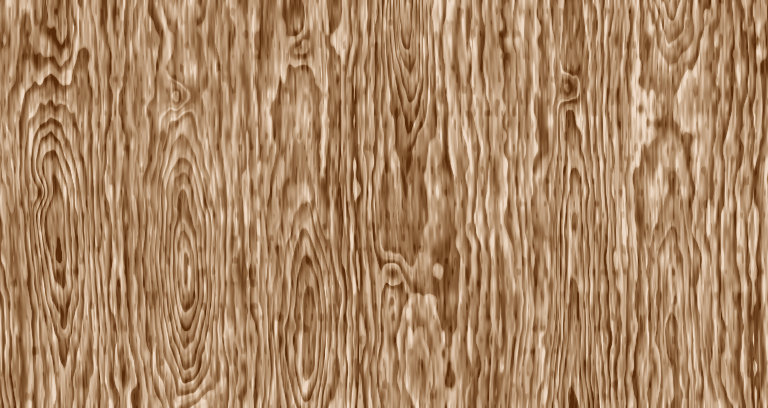
A WebGL 2 fragment shader for this texture:

```glsl
#version 300 es
precision highp float;
// Draws an oak veneer with upright grain: growth rings are level lines of a
// field folded about scattered heart lines, where they close into arches.
// Stretched noise adds fibres, pores and pale flecks; one tone sets the colour.
uniform vec2 u_resolution;
out vec4 fragColor;

float hash(vec2 p) {
    vec3 q = fract(p.xyx * vec3(0.1031, 0.1030, 0.0973));
    q += dot(q, q.yzx + 33.33);
    return fract((q.x + q.y) * q.z);
}

float noise(vec2 p) {
    vec2 cell = floor(p), f = fract(p);
    f = f * f * (3.0 - 2.0 * f);
    return mix(mix(hash(cell), hash(cell + vec2(1, 0)), f.x),
               mix(hash(cell + vec2(0, 1)), hash(cell + vec2(1, 1)), f.x), f.y);
}

// Noise centred on zero
float sway(vec2 p) { return noise(p) - 0.5; }

// x: ring field, y: darkness of hearts and knots
vec2 grainField(vec2 p) {
    float nearest = 1.0, arch = 0.0, dark = 0.0;
    float column = floor(p.x / 0.31);
    for (int k = -1; k <= 1; k++) {
        float id = column + float(k) + 20.0;
        float heart = (id - 20.0 + 0.25 + 0.5 * hash(vec2(id, 3.0))) * 0.31;
        float dx = p.x - heart;
        float reach = mix(0.04, 0.075, hash(vec2(id, 9.0)));
        float rise = sway(vec2(id * 17.0, p.y * 2.1 + id * 5.3));
        nearest = min(nearest, sqrt(dx * dx + 0.00015));
        arch += 11.0 * rise * exp(-dx * dx / (reach * reach));

        // Brown heart streak, broken along its length
        float broken = smoothstep(0.45, 0.8, noise(vec2(id * 7.0, p.y * 4.0 + id)));
        dark += 0.32 * broken * exp(-dx * dx / 0.0004);

        // Small knot that pushes the rings aside
        vec2 knot = vec2(dx - 0.1 * sway(vec2(id, 31.5)), p.y - hash(vec2(id, 47.0)));
        float size = dot(knot * vec2(1.0, 0.75), knot * vec2(1.0, 0.75));
        float present = step(0.35, hash(vec2(id, 61.0)));
        arch += 2.0 * present * exp(-size / 0.0009);
        dark += 0.5 * present * exp(-size / 0.00009);
    }
    float rings = 35.0 * nearest + arch;
    rings += 0.8 * sway(p * vec2(28.0, 11.0)) + 0.35 * sway(p * vec2(80.0, 30.0));
    rings += 1.2 * sway(vec2(p.x * 18.0, p.y * 0.8));
    return vec2(rings, dark);
}

// Brown to pale tan, with blue rising faster in the lights
vec3 woodColor(float tone) {
    return vec3(0.44, 0.27, 0.13) + tone * vec3(0.39, 0.40, 0.35)
         + tone * abs(tone) * vec3(0.0, 0.05, 0.13);
}

void main() {
    vec2 p = gl_FragCoord.xy / u_resolution.y;

    // Gentle bending of the whole grain
    vec2 bent = p;
    bent.x += 0.05 * sway(p * vec2(3.0, 1.3)) + 0.016 * sway(p * vec2(9.0, 4.0) + 40.0);
    vec2 grain = grainField(bent);

    // Late wood darkens slowly, then ends in a crisp edge
    float phase = fract(grain.x);
    float soft = clamp(fwidth(grain.x) * 0.7, 0.08, 0.3);
    float late = smoothstep(0.38, 0.82, phase) * (1.0 - smoothstep(1.0 - soft, 1.0, phase));
    float early = smoothstep(0.0, 0.06, phase) * (1.0 - smoothstep(0.1, 0.32, phase));
    float strength = 0.65 + 0.5 * hash(vec2(floor(grain.x) + 90.0, 5.0));
    strength *= 0.6 + 0.75 * noise(vec2(bent.x * 8.0, p.y * 1.5) + 13.0);

    // Fibres, pores and flecks, all drawn out along the grain
    float fibre = sway(vec2(bent.x * 120.0, p.y * 7.0));
    float fine = sway(vec2(bent.x * 230.0, p.y * 30.0) + 70.0);
    float follow = sway(vec2(grain.x * 3.0, p.y * 9.0) + 150.0);
    float pores = smoothstep(0.68, 0.9, noise(vec2(bent.x * 170.0, p.y * 36.0) + 210.0));
    float flecks = smoothstep(0.7, 0.92, noise(vec2(bent.x * 150.0, p.y * 17.0) + 330.0));
    float patches = sway(p * vec2(6.0, 2.0) + 25.0);

    float tone = 0.73 - 0.58 * strength * late + 0.14 * early;
    tone += 0.42 * fibre + 0.55 * fine + 0.28 * follow + 0.2 * patches;
    tone += 0.3 * flecks - 0.32 * pores - grain.y;

    fragColor = vec4(woodColor(clamp(tone, -0.25, 1.25)), 1.0);
}
```
